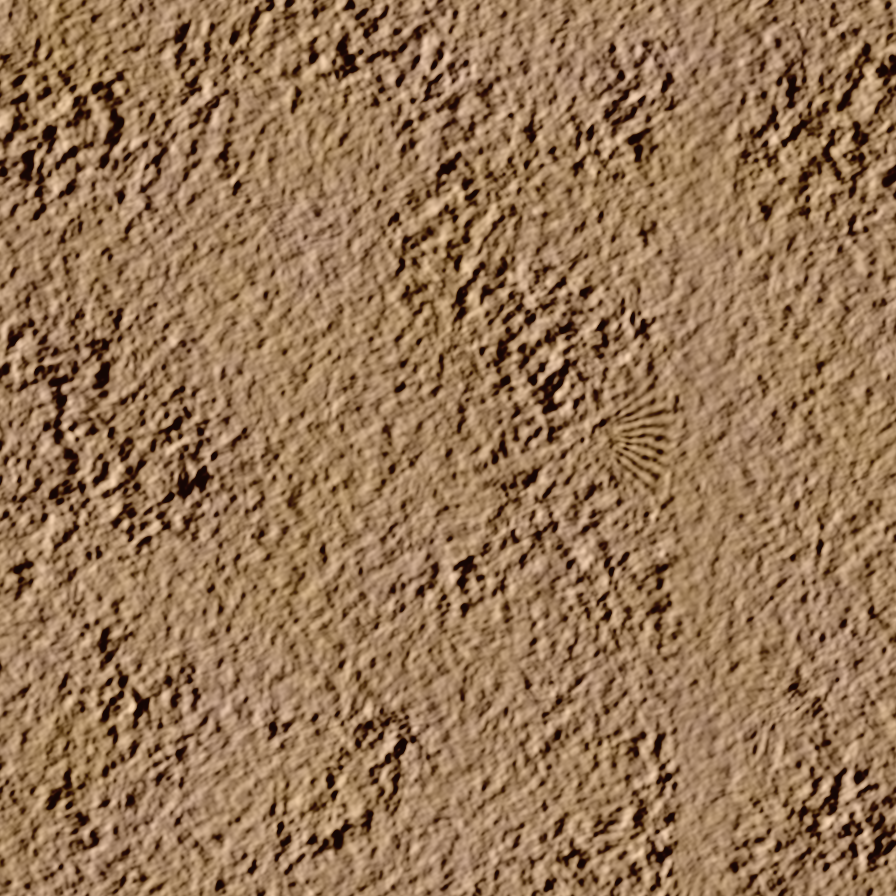
Reproduce this texture procedurally as a Shadertoy shader.

```glsl
// Sunlit sandy rock face with rough pitted patches, a smooth seam and a small ribbed fan.

const vec2 ALONG_GRAIN = vec2(0.77, 0.64);
const vec2 ACROSS_GRAIN = vec2(-0.64, 0.77);
const float GRAIN_STRETCH = 1.2;
const float MID_TONE = 0.625;
const float DEEPEST_SHADOW = 0.55;

// Sine-free hash, two values in -1..1
vec2 hashGradient(vec2 cell) {
    vec3 h = fract(cell.xyx * vec3(0.1031, 0.1030, 0.0973));
    h += dot(h, h.yzx + 33.33);
    return fract((h.xx + h.yz) * h.zy) * 2.0 - 1.0;
}

float gradientNoise(vec2 p) {
    vec2 cell = floor(p);
    vec2 f = p - cell;
    vec2 w = f * f * f * (f * (f * 6.0 - 15.0) + 10.0);
    float a = dot(hashGradient(cell), f);
    float b = dot(hashGradient(cell + vec2(1, 0)), f - vec2(1, 0));
    float c = dot(hashGradient(cell + vec2(0, 1)), f - vec2(0, 1));
    float d = dot(hashGradient(cell + vec2(1, 1)), f - vec2(1, 1));
    return mix(mix(a, b, w.x), mix(c, d, w.x), w.y);
}

vec2 grainSpace(vec2 p) {
    return vec2(dot(p, ALONG_GRAIN) / GRAIN_STRETCH, dot(p, ACROSS_GRAIN));
}

// Slope facing the light at one grain size
float relief(vec2 p, float frequency) {
    vec2 q = grainSpace(p) * frequency;
    return 4.2 * (gradientNoise(q) - gradientNoise(q + vec2(-0.28, 0.5)));
}

// Four grain sizes, coarser where the rock is rough
float grainShade(vec2 p, float rough) {
    vec4 weights = mix(vec4(0.35, 0.55, 0.65, 0.4), vec4(0.55, 0.7, 0.6, 0.3), rough);
    float shade = 0.0;
    float frequency = 42.0;
    for (int i = 0; i < 4; i++) {
        shade += weights[i] * relief(p + 3.7 * float(i), frequency);
        frequency *= 1.62;
    }
    return shade;
}

// Clumped areas of broken surface
float roughPatches(vec2 p) {
    float clumps = gradientNoise(p * vec2(3.6, 4.6) + 7.3)
                 + 0.7 * gradientNoise(p * 9.0 + 21.0)
                 + 0.6 * gradientNoise(p * 21.0 + 5.0)
                 + 0.4 * gradientNoise(p * 44.0 + 9.0);
    return smoothstep(-0.25, 0.55, clumps);
}

// Ragged shadowed hollows, kept to the roughest places
float pits(vec2 p, float rough) {
    vec2 q = grainSpace(p);
    float hollow = gradientNoise(q * 30.0 + 51.0) + 0.6 * gradientNoise(q * 70.0 + 17.0);
    return smoothstep(0.05, 0.4, hollow) * smoothstep(0.45, 0.95, rough);
}

// Smooth vertical strip, crisp on its left side
float smoothSeam(vec2 p) {
    float x = p.x + 0.02 * gradientNoise(p * 8.0 + 40.0);
    return smoothstep(0.745, 0.765, x) * (1.0 - smoothstep(0.79, 0.87, x));
}

// Thin ribs spreading from a hinge; x is the rib shade, y the coverage
vec2 ribbedFan(vec2 p, vec2 hinge, float radius) {
    vec2 d = p - hinge;
    float r = length(d) / radius;
    float angle = atan(d.y, d.x);
    float cover = smoothstep(0.3, 0.5, r) * (1.0 - smoothstep(0.9, 1.0, r));
    cover *= 1.0 - smoothstep(0.6, 1.0, abs(angle));
    float wobble = gradientNoise(p * 45.0);
    return vec2(1.3 * sin(angle * 38.0 + 2.5 * wobble) - 0.4, cover);
}

// Compress lit slopes, deepen shadows and level off in the darkest ones
float toneCurve(float shade) {
    float lit = max(shade, 0.0);
    float dark = max(-shade, 0.0);
    float drop = 0.1 * dark + 0.08 * dark * dark;
    drop /= sqrt(sqrt(1.0 + pow(drop / DEEPEST_SHADOW, 4.0)));
    return MID_TONE + 0.13 * lit / (1.0 + 0.15 * lit) - drop;
}

// Tan in the light, warm brown black in the shadows
vec3 stoneColor(float tone, float ochre) {
    float t = clamp(tone, 0.06, 0.97);
    vec3 sand = vec3(t) - vec3(0.0, 0.13, 0.262 + 0.03 * ochre);
    return max(sand, t * vec3(1.0, 0.3, 0.18));
}

void mainImage(out vec4 fragColor, in vec2 fragCoord) {
    vec2 p = fragCoord / iResolution.y;

    // Surface character
    float seam = smoothSeam(p);
    float rough = roughPatches(p) * (1.0 - 0.9 * seam);
    vec2 warp = vec2(gradientNoise(p * 12.0 + 3.0), gradientNoise(p * 12.0 + 60.0));
    vec2 grainPoint = p + 0.008 * warp;

    // Grain, shadowed pits and broad mottling
    float contrast = mix(0.78, 1.4, rough) * (1.0 - 0.25 * seam);
    float shade = contrast * grainShade(grainPoint, rough);
    shade += 0.1 - 0.3 * rough - 1.5 * pits(grainPoint, rough);
    shade += 0.4 * gradientNoise(p * 5.0 + 90.0);

    // Fan impression
    vec2 fan = ribbedFan(p, vec2(0.655, 0.515), 0.1);
    shade = mix(shade, fan.x + 0.4 * shade, 0.8 * fan.y);

    float ochre = 2.0 * gradientNoise(p * 7.0 + 15.0) + gradientNoise(p * 40.0 + 33.0);
    fragColor = vec4(stoneColor(toneCurve(shade), ochre), 1.0);
}
```
